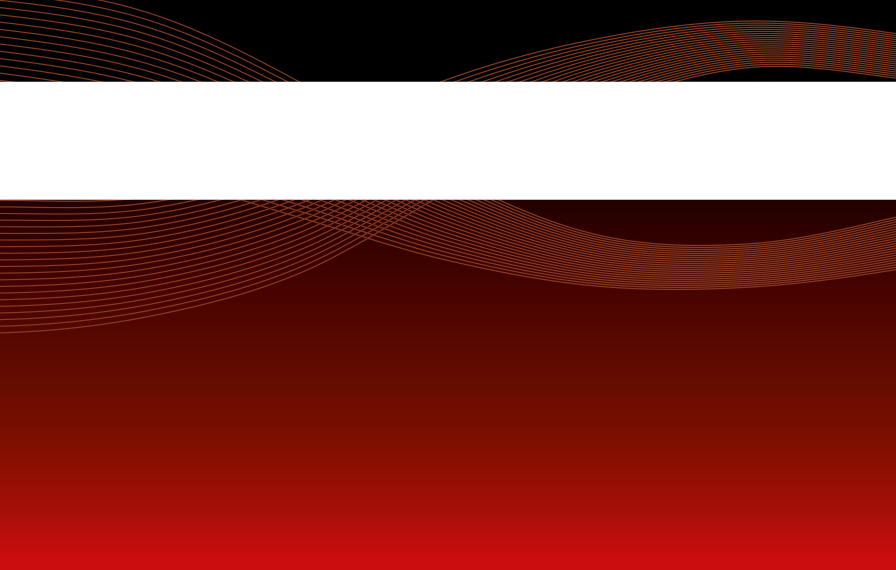
A Shadertoy shader for this background:

```glsl
// Two ribbons of fine copper strands cross over a black-to-red gradient,
// with a plain white band on top. Each ribbon blends between two spline
// edges, and its strands are evenly spaced levels of that blend.

const float STRANDS = 22.0;
const float STRAND_WIDTH = 0.0021;
const vec3 COPPER = vec3(0.57, 0.25, 0.14);
const float BAND_TOP = 0.1434;
const float BAND_BOTTOM = 0.3504;

// Smooth curve through evenly spaced depths; the end knots lie off canvas.
float spline(float knots[9], float x) {
    float s = clamp(x, 0.0, 1.0) * 6.0;
    int i = int(min(floor(s), 5.0));
    float t = s - float(i);
    float a = knots[i], b = knots[i + 1], c = knots[i + 2], d = knots[i + 3];
    return b + 0.5 * t * (c - a + t * (2.0 * a - 5.0 * b + 4.0 * c - d
             + t * (3.0 * (b - c) + d - a)));
}

// Share of a one-pixel footprint covered by the nearest strand.
float ribbon(float upper, float lower, float depth, float widthPx) {
    float level = (depth - upper) / (lower - upper) * STRANDS;
    float slope = max(length(vec2(dFdx(level), dFdy(level))), 1e-5);
    float dist = abs(level - clamp(round(level), 0.0, STRANDS)) / slope;
    float halfWidth = 0.5 * widthPx;
    return clamp(min(dist + 0.5, halfWidth) - max(dist - 0.5, -halfWidth), 0.0, 1.0);
}

float ramp(float start, float end, float value) {
    return clamp((value - start) / (end - start), 0.0, 1.0);
}

// Black at the top, through dark maroon, to bright red at the bottom.
vec3 backdrop(float depth) {
    vec3 c = mix(vec3(0.0), vec3(0.13, 0.0, 0.0), ramp(0.15, 0.35, depth));
    c = mix(c, vec3(0.27, 0.01, 0.0), ramp(0.35, 0.50, depth));
    c = mix(c, vec3(0.39, 0.05, 0.0), ramp(0.50, 0.665, depth));
    c = mix(c, vec3(0.51, 0.06, 0.0), ramp(0.665, 0.79, depth));
    c = mix(c, vec3(0.66, 0.06, 0.035), ramp(0.79, 0.90, depth));
    return mix(c, vec3(0.80, 0.05, 0.06), ramp(0.90, 0.985, depth));
}

void mainImage(out vec4 fragColor, in vec2 fragCoord) {
    vec2 uv = fragCoord / iResolution.xy;
    float x = uv.x;
    float depth = 1.0 - uv.y;
    float widthPx = STRAND_WIDTH * iResolution.y;

    // Edges of the ribbon that falls from the upper left.
    float fallUpper = spline(float[9](-0.031, -0.025, 0.023, 0.143, 0.307,
                                      0.412, 0.428, 0.381, 0.307), x);
    float fallLower = spline(float[9](0.225, 0.256, 0.305, 0.381, 0.457,
                                      0.502, 0.504, 0.473, 0.420), x);
    // Edges of the ribbon that climbs from the lower left.
    float riseUpper = spline(float[9](0.318, 0.328, 0.324, 0.256, 0.139,
                                      0.068, 0.037, 0.059, 0.113), x);
    float riseLower = spline(float[9](0.570, 0.584, 0.555, 0.480, 0.336,
                                      0.191, 0.119, 0.137, 0.184), x);

    vec3 color = backdrop(depth);
    float fall = ribbon(fallUpper, fallLower, depth, widthPx);
    float rise = ribbon(riseUpper, riseLower, depth, widthPx);
    color = mix(color, COPPER, 0.9 * max(fall, rise));

    // White band with edges softened over one pixel.
    float inside = min(depth - BAND_TOP, BAND_BOTTOM - depth) * iResolution.y;
    color = mix(color, vec3(1.0), clamp(inside + 0.5, 0.0, 1.0));

    fragColor = vec4(color, 1.0);
}
```
